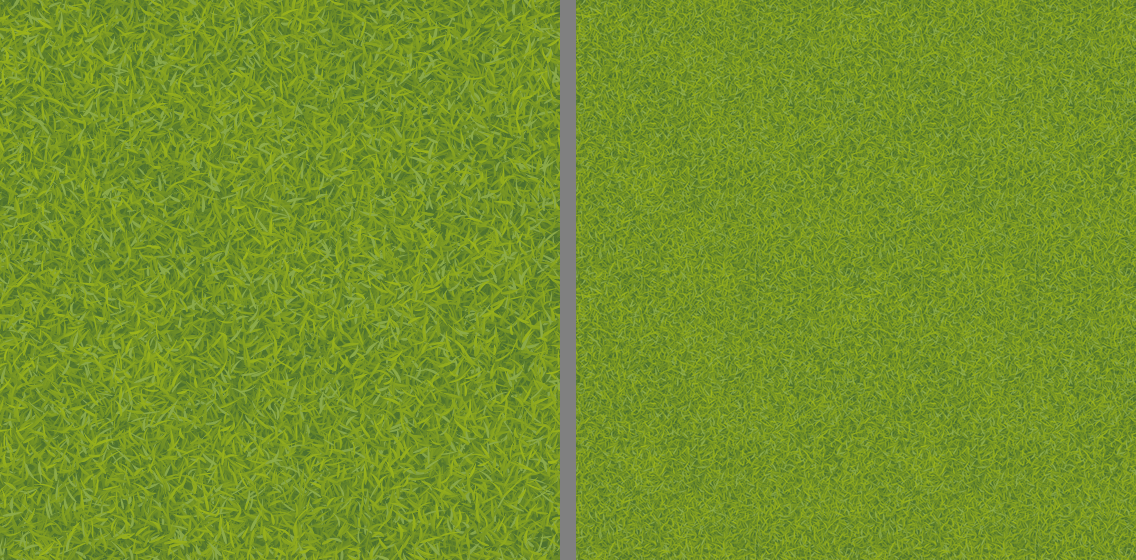
Left: one tile. Right: repeated 2 by 2.
Reproduce this texture procedurally as a three.js fragment shader.

```glsl
#define GRID 46.0
#define LAYERS 13
#define LENGTH_MIN 0.019
#define LENGTH_MAX 0.040
#define HALF_WIDTH_MIN 0.0012
#define HALF_WIDTH_MAX 0.0029
#define SPREAD 1.45
#define BEND 0.008
#define SOFTNESS 0.0017
#define DEPTH_FADE 0.87
#define PALE_SHARE 0.11
#define PATCHES 11.0

varying vec2 vUv;

const vec3 SHADE_GREEN = vec3(0.31, 0.45, 0.18);
const vec3 LIGHT_GREEN = vec3(0.59, 0.69, 0.11);
const vec3 PALE_GREEN = vec3(0.55, 0.67, 0.31);

vec4 hash4(vec3 p) {
  vec4 q = fract(p.xyzx * vec4(0.1031, 0.1030, 0.0973, 0.1099));
  q += dot(q, q.wzxy + 33.33);
  return fract((q.xxyz + q.yzzw) * q.zywx);
}

// Value noise that wraps after PATCHES cells
float patchNoise(vec2 uv) {
  vec2 p = uv * PATCHES;
  vec2 cell = floor(p);
  vec2 f = smoothstep(0.0, 1.0, p - cell);
  vec2 a = mod(cell, PATCHES);
  vec2 b = mod(cell + 1.0, PATCHES);
  float low = mix(hash4(vec3(a, 91.0)).x, hash4(vec3(b.x, a.y, 91.0)).x, f.x);
  float high = mix(hash4(vec3(a.x, b.y, 91.0)).x, hash4(vec3(b, 91.0)).x, f.x);
  return mix(low, high, f.y);
}

// Curved, tapered blade about the origin: x = coverage, y = position
// from root to tip, z = signed side of the midrib
vec3 blade(vec2 p, float angle, float len, float halfWidth, float bend) {
  float c = cos(angle);
  float s = sin(angle);
  vec2 q = vec2(c * p.x + s * p.y, c * p.y - s * p.x);
  float t = q.y / len + 0.5;
  if (t <= 0.0 || t >= 1.0) return vec3(0.0);

  float u = 2.0 * t - 1.0;
  float slope = 4.0 * bend * u / len;
  float x = (q.x - bend * (u * u - 0.4)) * inversesqrt(1.0 + slope * slope);
  float width = halfWidth * 2.6 * sqrt(t) * (1.0 - t);
  float cover = clamp((width - abs(x)) / SOFTNESS + 0.5, 0.0, 1.0);
  return vec3(cover, t, clamp(x / SOFTNESS, -1.0, 1.0));
}

// Draws one wrapped layer of blades over the colour below
vec3 drawLayer(vec3 color, vec2 uv, float layer, float light, float pale) {
  vec2 p = uv * GRID + hash4(vec3(layer, 7.0, 3.0)).xy;
  vec2 home = floor(p);
  for (int j = -1; j <= 1; j++) {
    for (int i = -1; i <= 1; i++) {
      vec2 cell = home + vec2(float(i), float(j));
      vec3 seed = vec3(mod(cell, GRID), layer * 3.0);
      vec4 place = hash4(seed);
      vec4 look = hash4(seed + vec3(57.0, 113.0, 1.0));

      vec3 b = blade((p - cell - place.xy) / GRID,
                     SPREAD * (2.0 * place.z - 1.0),
                     mix(LENGTH_MIN, LENGTH_MAX, place.w),
                     mix(HALF_WIDTH_MIN, HALF_WIDTH_MAX, look.x),
                     BEND * (look.y - 0.5));
      if (b.x <= 0.0) continue;

      // Tone: layer height, chance, darker root and lit side
      float tone = light + 0.36 * (look.z - 0.5) - 0.14 * (1.0 - b.y) + 0.04 * b.z;
      vec3 green = mix(SHADE_GREEN, LIGHT_GREEN, clamp(tone, -0.05, 1.12));
      if (look.w < pale) green = mix(green, PALE_GREEN, 0.85);
      color = mix(color, green, b.x);
    }
  }
  return color;
}

void main() {
  float patchTone = 0.14 * (patchNoise(vUv) - 0.5);
  vec3 color = mix(SHADE_GREEN, LIGHT_GREEN, patchTone);

  // Deep, shaded layers first, bright ones on top
  for (int n = 0; n < LAYERS; n++) {
    float depth = float(LAYERS - 1 - n);
    float light = 0.96 * pow(DEPTH_FADE, depth) + patchTone;
    float pale = PALE_SHARE * step(depth, 6.0);
    color = drawLayer(color, vUv, float(n) + 1.0, light, pale);
  }
  gl_FragColor = vec4(color, 1.0);
}
```
